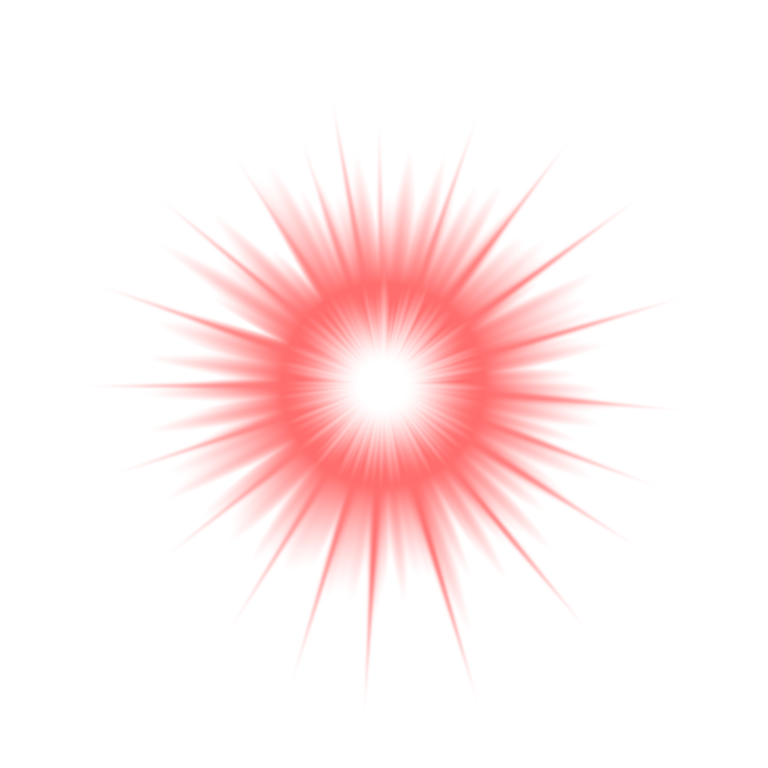
Reproduce this background procedurally as a three.js fragment shader.

```glsl
// Red starburst on white: a blown-out core, a soft ring of streaks and long thin rays.
varying vec2 vUv;

#define CENTER vec2(0.499, 0.499)
#define BURST_RED vec3(1.0, 0.43, 0.43)
#define CORE_RADIUS 0.028
#define RING_RADIUS 0.132
#define STREAK_REACH 0.268
#define RAY_COUNT 20
#define RAY_LENGTH 0.397
#define RAY_WIDTH 0.0115
#define ACCENT_ANGLE 1.749
#define ACCENT_LENGTH 0.39

const float TAU = 6.283185;

float hashSlope(float cell, float seed) {
  return 2.0 * fract(sin(cell * 127.1 + seed * 311.7) * 43758.55) - 1.0;
}

// Gradient noise around the circle, seamless after one turn; about -1 to 1.
float ringNoise(float turn, float cells, float seed) {
  float x = turn * cells;
  float i = floor(x);
  float f = x - i;
  float u = f * f * f * (f * (f * 6.0 - 15.0) + 10.0);
  float left = hashSlope(mod(i, cells), seed) * f;
  float right = hashSlope(mod(i + 1.0, cells), seed) * (f - 1.0);
  return 2.2 * mix(left, right, u);
}

// One tapering ray leaving the center.
float ray(vec2 p, float angle, float len) {
  vec2 dir = vec2(cos(angle), sin(angle));
  float along = dot(p, dir);
  float across = p.x * dir.y - p.y * dir.x;
  float left = clamp(1.0 - along / len, 0.0, 1.0);
  float width = 0.0022 + RAY_WIDTH * left * left;
  float strength = clamp(0.5 + 5.0 * (len - 0.36), 0.4, 0.9);
  float fade = smoothstep(0.0, 0.55, left);
  return strength * fade * exp(-across * across / (width * width)) * step(0.0, along);
}

// Uneven angular offset of a ray, in degrees.
float rayOffset(float x) {
  return 1.26 * sin(x + 3.507) + 0.84 * sin(2.0 * x - 0.729)
       + 1.88 * sin(3.0 * x + 3.512) + 1.34 * sin(4.0 * x - 1.413)
       + 2.09 * sin(5.0 * x - 0.755) - 0.4;
}

float rayLength(float x) {
  return RAY_LENGTH + 0.025 * cos(x - 5.34) + 0.025 * cos(3.0 * (x - 0.7));
}

void main() {
  vec2 p = vUv - CENTER;
  float r = length(p);
  float turn = atan(p.y, p.x + 1e-6) / TAU;

  // Streaks of uneven reach around the ring
  float coarse = ringNoise(turn, 38.0, 1.0);
  float fine = ringNoise(turn, 84.0, 2.0);
  float reach = STREAK_REACH + 0.055 * coarse + 0.06 * fine;
  float body = pow(clamp((reach - r) / (reach - RING_RADIUS), 0.0, 1.0), 1.4);

  // Long rays, evenly spaced with a small offset
  float gap = 1.0 - ray(p, ACCENT_ANGLE, ACCENT_LENGTH);
  for (int i = 0; i < RAY_COUNT; i++) {
    float x = TAU * float(i) / float(RAY_COUNT);
    gap *= 1.0 - ray(p, x + radians(rayOffset(x)), rayLength(x));
  }
  float burst = 1.0 - (1.0 - body) * gap;

  // White core that spills outward in fine streaks
  float spill = 0.022 * ringNoise(turn, 46.0, 3.0) + 0.022 * ringNoise(turn, 95.0, 4.0);
  float edge = RING_RADIUS + spill;
  float core = smoothstep(CORE_RADIUS, edge, r);

  gl_FragColor = vec4(mix(vec3(1.0), BURST_RED, burst * core), 1.0);
}
```
